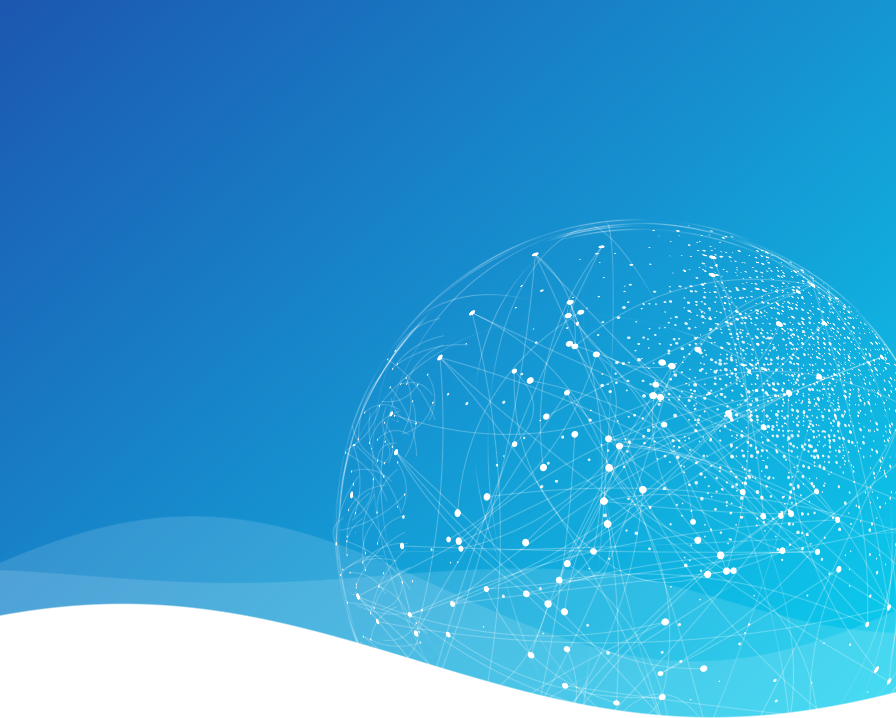
This background is drawn by a Shadertoy shader. Its source:

```glsl
// Blue diagonal gradient with a wireframe network globe rising behind soft white waves.

const float PI = 3.14159;
const vec2 GLOBE_CENTER = vec2(0.891, 0.265);
const float GLOBE_RADIUS = 0.429;

vec2 hash2(vec2 p) {
    vec3 k = fract(p.xyx * vec3(0.1031, 0.1030, 0.0973));
    k += dot(k, k.yzx + 33.33);
    return fract((k.xx + k.yz) * k.zy);
}

float gradientNoise(vec2 p) {
    vec2 cell = floor(p), f = p - cell, u = f * f * (3.0 - 2.0 * f);
    vec2 e = vec2(0.0, 1.0);
    float a = dot(hash2(cell) - 0.5, f);
    float b = dot(hash2(cell + e.yx) - 0.5, f - e.yx);
    float c = dot(hash2(cell + e.xy) - 0.5, f - e.xy);
    float d = dot(hash2(cell + e.yy) - 0.5, f - e.yy);
    return 2.0 * mix(mix(a, b, u.x), mix(c, d, u.x), u.y);
}

float coverage(float dist, float halfWidth, float px) {
    return 1.0 - smoothstep(halfWidth - px, halfWidth + px, dist);
}

vec2 polar(float angle, float radius) {
    return radius * vec2(cos(angle), sin(angle));
}

// Random point on the visible face of the globe
vec2 nodePosition(float id) {
    vec2 h = hash2(vec2(id, 7.0));
    return polar(2.0 * PI * h.x, 0.97 * sqrt(h.y));
}

// Round dot lying on the sphere: foreshortened toward the rim
float surfaceDot(vec2 p, vec2 center, float radius, float px) {
    float r = length(center);
    vec2 radial = center / max(r, 0.001);
    vec2 d = p - center;
    float squash = max(sqrt(max(1.0 - r * r, 0.0)), 0.45);
    float across = dot(d, vec2(-radial.y, radial.x));
    return coverage(length(vec2(dot(d, radial) / squash, across)), radius, 0.7 * px);
}

// Thin segment bowed sideways by the given amount
float bowedLine(vec2 p, vec2 a, vec2 b, float bow, float px) {
    vec2 ab = b - a;
    float len = max(length(ab), 0.001);
    vec2 dir = ab / len;
    float t = clamp(dot(p - a, dir) / len, 0.0, 1.0);
    vec2 curve = a + ab * t + vec2(-dir.y, dir.x) * bow * 4.0 * t * (1.0 - t);
    return coverage(length(p - curve), 0.0011, px);
}

// Circle cut from the sphere by the plane dot(normal, P) = offset
float sphereArc(vec2 p, vec3 normal, float offset, float px) {
    float z = sqrt(max(1.0 - dot(p, p), 0.002));
    float slope = length(normal.xy - normal.z * p / z);
    float dist = abs(dot(normal, vec3(p, z)) - offset) / max(slope, 0.1);
    return coverage(dist, 0.001, px);
}

// One random speck per grid cell, kept with the given probability
float specks(vec2 p, float cells, float density, float seed, float px) {
    vec2 cell = floor(p * cells);
    vec2 h = hash2(cell + seed), size = hash2(cell + seed + 57.0);
    vec2 center = (cell + 0.25 + 0.5 * h) / cells;
    float radius = mix(0.0025, 0.0065, size.x * size.x);
    return surfaceDot(p, center, radius, px) * step(size.y, density);
}

float globe(vec2 p, float px) {
    float r = length(p), light = 0.0;
    float inside = 1.0 - smoothstep(0.985, 1.0, r);

    // Links and their end nodes
    for (float i = 0.0; i < 115.0; i++) {
        vec2 h = hash2(vec2(i, 21.0));
        vec2 a = nodePosition(i), b = nodePosition(floor(h.x * 80.0));
        light += 0.36 * bowedLine(p, a, b, 0.2 * (h.y - 0.5), px) * inside;
        light += surfaceDot(p, a, mix(0.009, 0.0125, h.y), px);
    }
    // Arcs wrapped round the sphere
    for (float i = 0.0; i < 16.0; i++) {
        vec2 h = hash2(vec2(i, 43.0)), k = hash2(vec2(i, 61.0));
        vec3 normal = vec3(polar(2.0 * PI * h.x, sqrt(1.0 - h.y * h.y)), h.y);
        float fade = smoothstep(-0.25, 0.25, gradientNoise(p * 2.5 + i * 9.0));
        light += 0.42 * fade * inside * sphereArc(p, normal, 0.7 * (k.x - 0.5), px);
    }
    // Fine mesh at the left limb
    for (float i = 0.0; i < 60.0; i++) {
        vec2 h = hash2(vec2(i, 83.0)), k = hash2(vec2(i, 97.0));
        float angle = mix(2.5, 3.65, h.x);
        vec2 a = polar(angle, mix(0.72, 0.99, sqrt(h.y)));
        vec2 b = polar(angle + 0.5 * (k.x - 0.5), mix(0.75, 0.99, k.y));
        light += 0.3 * bowedLine(p, a, b, 0.02, px);
        light += 0.7 * surfaceDot(p, a, 0.004, px);
    }
    // Broken outline strokes
    for (float i = 0.0; i < 5.0; i++) {
        vec2 h = hash2(vec2(i, 113.0)) - 0.5;
        float dist = abs(length(p - 0.05 * h) - 0.985 - 0.02 * h.x);
        float fade = smoothstep(-0.1, 0.3, gradientNoise(p * 3.0 + i * 13.0));
        light += 0.6 * fade * coverage(dist, 0.0015, px);
    }
    // Dust, thickest at the upper right
    vec2 d = p - vec2(0.57, 0.6);
    float dust = exp(-6.5 * dot(d, d));
    float dustLight = specks(p, 46.0, 0.8 * dust, 3.0, px)
        + specks(p + 0.011, 60.0, 0.8 * dust, 131.0, px)
        + specks(p, 33.0, 0.035 + 0.35 * dust, 211.0, px);
    return clamp(light + 0.85 * dustLight * inside, 0.0, 1.0);
}

float waveHeight(float x, float middle, float swing, float peak, float halfPeriod) {
    return middle + swing * cos(PI * (x - peak) / halfPeriod);
}

void mainImage(out vec4 fragColor, in vec2 fragCoord) {
    vec2 uv = fragCoord / iResolution.xy, q = fragCoord / iResolution.y;
    float px = 1.0 / iResolution.y;

    // Diagonal sky
    float t = 0.53 * uv.x + 0.47 * (1.0 - uv.y);
    vec3 deepBlue = vec3(0.11, 0.34, 0.69), midBlue = vec3(0.085, 0.57, 0.815);
    vec3 cyan = vec3(0.04, 0.82, 0.94), white = vec3(1.0);
    vec3 color = mix(deepBlue, midBlue, clamp(2.0 * t, 0.0, 1.0));
    color = mix(color, cyan, clamp(2.0 * t - 1.0, 0.0, 1.0));

    // Translucent waves
    float hill = waveHeight(q.x, 0.180, 0.101, 0.268, 0.699);
    float shelf = waveHeight(q.x, 0.198, 0.010, 0.732, 0.407) - 0.075 * smoothstep(0.8, 1.3, q.x);
    color = mix(color, white, 0.13 * coverage(q.y - hill, 0.0, px));
    color = mix(color, white, 0.13 * coverage(q.y - shelf, 0.0, px));

    // Globe
    vec2 p = (q - GLOBE_CENTER) / GLOBE_RADIUS;
    if (dot(p, p) < 1.15) color = mix(color, white, globe(p, px / GLOBE_RADIUS));

    // Solid white foreground wave
    float ground = waveHeight(q.x, 0.080, 0.079, 0.171, 0.821);
    color = mix(color, white, coverage(q.y - ground, 0.0, px));
    fragColor = vec4(color, 1.0);
}
```
